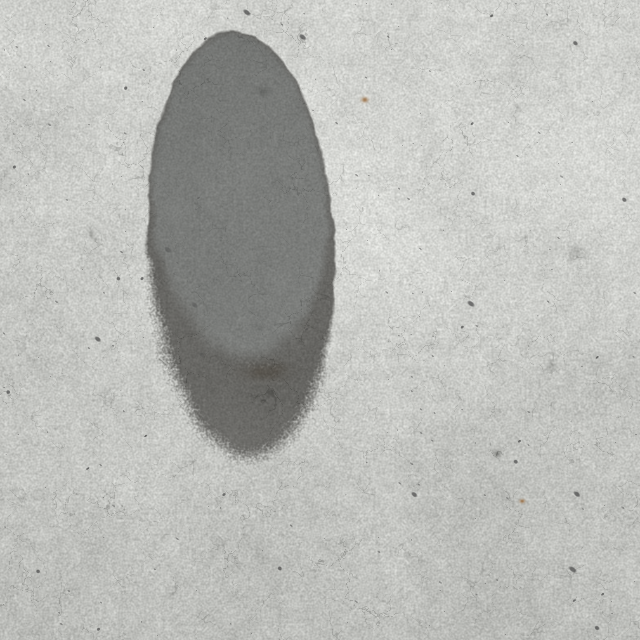
Write a WebGL 1 fragment shader that draws this texture.

```glsl
precision highp float;
uniform vec2 u_resolution;

#define STAIN_CENTER vec2(0.377, 0.620)
#define STAIN_RADII vec2(0.146, 0.332)
#define FILM_CENTER vec2(0.378, 0.688)
#define FILM_RADII vec2(0.142, 0.264)
#define STAIN_LEAN 0.042
#define EDGE_WOBBLE 0.007
#define GRAIN_AMOUNT 0.115
#define CRACK_AMOUNT 0.12
#define PALE_CONCRETE vec3(0.815, 0.820, 0.805)
#define DAMP_COLOR vec3(0.405, 0.403, 0.390)
#define FILM_COLOR vec3(0.480, 0.487, 0.478)

vec2 hash2(vec2 p) {
  vec3 q = fract(p.xyx * vec3(0.1031, 0.1030, 0.0973));
  q += dot(q, q.yzx + 33.33);
  return fract((q.xx + q.yz) * q.zy);
}

float corner(vec2 cell, vec2 offset) {
  return dot(hash2(cell) * 2.0 - 1.0, offset);
}

float gradientNoise(vec2 p) {
  vec2 i = floor(p), f = fract(p);
  vec2 u = f * f * f * (f * (f * 6.0 - 15.0) + 10.0);
  vec2 e = vec2(1.0, 0.0);
  return mix(mix(corner(i, f), corner(i + e, f - e), u.x),
             mix(corner(i + e.yx, f - e.yx), corner(i + 1.0, f - 1.0), u.x), u.y);
}

float fbm(vec2 p) {
  float sum = 0.0, amp = 1.0;
  for (int i = 0; i < 4; i++) {
    sum += amp * gradientNoise(p);
    p = mat2(1.6, 1.2, -1.2, 1.6) * p + 17.3;
    amp *= 0.55;
  }
  return sum;
}

// Approximate signed distance to an ellipse
float ellipse(vec2 p, vec2 radii) {
  float k = length(p / radii);
  return k * (k - 1.0) / max(length(p / (radii * radii)), 0.001);
}

// Hairlines along warped cell borders, broken up by noise
float cracks(vec2 p, float scale, float width) {
  vec2 warp = vec2(fbm(p * 22.0), fbm(p * 22.0 + 41.0));
  vec2 q = p * scale + warp * 0.6;
  vec2 cell = floor(q);
  float near = 8.0, next = 8.0;
  for (int y = -1; y <= 1; y++) {
    for (int x = -1; x <= 1; x++) {
      vec2 c = cell + vec2(float(x), float(y));
      float d = length(c + hash2(c + 60.0) - q);
      next = min(next, max(near, d));
      near = min(near, d);
    }
  }
  float line = 1.0 - smoothstep(0.0, width * scale, next - near);
  return line * smoothstep(-0.05, 0.35, gradientNoise(p * scale * 0.7 + 9.0));
}

// Sparse pits of random size, one candidate per cell
float specks(vec2 p, float scale, float density) {
  vec2 q = p * scale, cell = floor(q);
  vec2 pick = hash2(cell + 130.0);
  vec2 d = fract(q) - 0.25 - 0.5 * hash2(cell + 210.0);
  d.x += d.y * (pick.y - 0.5) * 1.6;
  float radius = mix(0.05, 0.13, pick.y * pick.y);
  return step(pick.x, density) * (1.0 - smoothstep(radius * 0.5, radius * 1.3, length(d)));
}

float blob(vec2 p, vec2 center, vec2 radii) {
  vec2 d = (p - center) / radii;
  return exp(-dot(d, d));
}

void main() {
  vec2 p = gl_FragCoord.xy / u_resolution;
  float clouds = fbm(p * 6.0);
  float mottle = fbm(p * 38.0 + 5.0);
  float grain = gradientNoise(p * 143.0) * 0.6 + gradientNoise(p * 271.0 + 7.0);

  // Concrete with broad lighting
  float light = -0.075 * smoothstep(0.65, 0.0, p.y);
  light -= 0.045 * blob(p, vec2(0.90, 0.40), vec2(0.20, 0.07));
  light -= 0.035 * blob(p, vec2(0.0, 0.62), vec2(0.22, 0.30));
  light += 0.030 * blob(p, vec2(0.56, 0.72), vec2(0.10, 0.20));
  vec3 color = PALE_CONCRETE + light + 0.045 * clouds + 0.045 * mottle;

  // Wet outline: crisp above, diffuse and grainy below
  float lower = 1.0 - smoothstep(0.40, 0.60, p.y + 0.45 * (p.x - 0.38));
  float wobble = EDGE_WOBBLE * (fbm(p * 17.0 + 3.0) + 0.4 * gradientNoise(p * 42.0));
  vec2 lean = vec2(STAIN_LEAN * (p.y - STAIN_CENTER.y), 0.0);
  float edge = ellipse(p - STAIN_CENTER + lean, STAIN_RADII) + wobble;
  edge += lower * 0.012 * grain;
  float softness = mix(0.0025, 0.017, lower);
  float wet = 1.0 - smoothstep(-softness, softness, edge);

  // Pale water film inside the darker damp rim
  float filmEdge = ellipse(p - FILM_CENTER + lean, FILM_RADII) + wobble * 1.4;
  filmEdge = max(filmEdge, edge);
  float film = 1.0 - smoothstep(-mix(0.013, 0.045, lower), 0.004, filmEdge);
  vec3 damp = DAMP_COLOR + 0.025 * smoothstep(0.40, 0.30, p.y);
  vec3 wetColor = mix(damp, FILM_COLOR - 0.025 * smoothstep(0.70, 0.95, p.y), film);
  wetColor += 0.020 * clouds + 0.018 * mottle;
  float glint = blob(p, vec2(0.414, 0.421), vec2(0.034, 0.014));
  wetColor -= vec3(0.075, 0.090, 0.105) * glint * (0.8 + 0.7 * mottle);
  wetColor += 0.10 * blob(p, vec2(0.405, 0.430), vec2(0.035, 0.005)) * max(grain, 0.0);
  color = mix(color, wetColor, wet);

  // Surface texture, muted where wet
  float contrast = mix(1.0, 0.55, wet);
  color += GRAIN_AMOUNT * contrast * grain;
  float lines = cracks(p, 17.0, 0.0022) + 0.7 * cracks(p + 3.7, 34.0, 0.0020);
  color -= CRACK_AMOUNT * contrast * lines;
  float pits = specks(p, 24.0, 0.06) + 0.6 * specks(p + 2.3, 60.0, 0.06);
  color = mix(color, vec3(0.27), 0.7 * contrast * min(pits, 1.0));

  // Isolated discolorations
  float marks = blob(p, vec2(0.411, 0.858), vec2(0.009, 0.008));
  marks += blob(p, vec2(0.901, 0.606), vec2(0.011, 0.009));
  marks += 1.6 * blob(p, vec2(0.777, 0.291), vec2(0.006, 0.005));
  color -= 0.12 * contrast * marks;
  float rust = blob(p, vec2(0.570, 0.844), vec2(0.005, 0.004));
  rust += blob(p, vec2(0.816, 0.217), vec2(0.004, 0.003));
  color = mix(color, vec3(0.58, 0.40, 0.22), 0.8 * min(rust, 1.0));

  gl_FragColor = vec4(clamp(color, 0.0, 1.0), 1.0);
}
```
